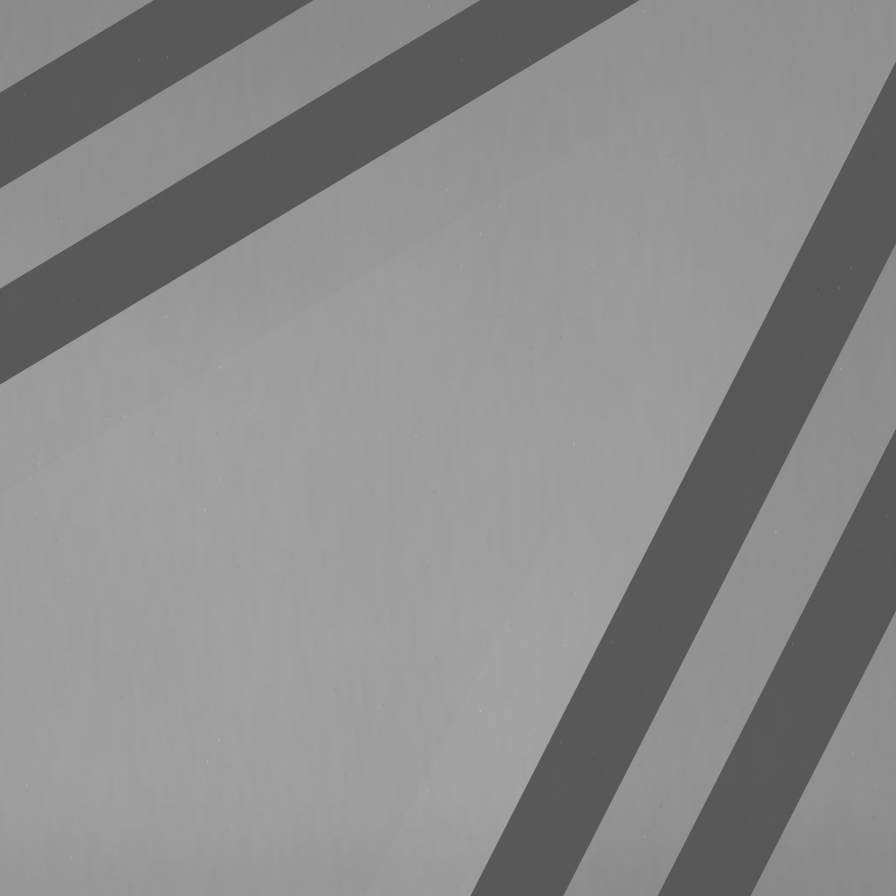
Give the GLSL for this background, as a Shadertoy shader.

```glsl
float hash(vec2 p) {
    return fract(sin(dot(p, vec2(127.1, 311.7))) * 43758.5453);
}

float noise(vec2 p) {
    vec2 i = floor(p), f = fract(p);
    f = f * f * (3.0 - 2.0 * f);
    return mix(mix(hash(i), hash(i + vec2(1, 0)), f.x),
               mix(hash(i + vec2(0, 1)), hash(i + vec2(1, 1)), f.x), f.y);
}

// Two parallel bands, repeated along a coordinate
float bandPair(float s, float center, float spacing, float halfWidth, float blur) {
    float mask = 0.0;
    for (int i = 0; i < 2; i++) {
        float d = abs(s - center - float(i) * spacing) - halfWidth;
        mask = max(mask, 1.0 - smoothstep(-blur, blur, d));
    }
    return mask;
}

// Small pale or dark flecks scattered over a jittered grid
float flecks(vec2 p, float cells, float density) {
    vec2 cell = floor(p * cells);
    vec2 center = 0.2 + 0.6 * vec2(hash(cell + 3.1), hash(cell + 8.7));
    float d = length((fract(p * cells) - center) * vec2(1.0, 0.6));
    float present = step(1.0 - density, hash(cell));
    return present * (1.0 - smoothstep(0.02, 0.08, d)) * (hash(cell + 5.3) - 0.4);
}

void mainImage(out vec4 fragColor, in vec2 fragCoord) {
    vec2 p = fragCoord / iResolution.xy;
    float blur = 0.8 / iResolution.y;

    // Slanted coordinates for the two families of bands
    float left = 1.0 - p.y + 0.601 * p.x;
    float right = p.x - 0.51 * p.y;

    // Soft light on the paper, fading toward the top and bottom edges
    float paper = 0.624 - 0.05 * smoothstep(0.45, 1.1, p.y)
                - 0.02 * smoothstep(0.5, 1.0, p.x)
                - 0.025 * (1.0 - smoothstep(0.0, 0.13, p.y));

    // Shaded sheet behind the bands
    paper -= 0.022 * (1.0 - smoothstep(-blur, blur, left - 0.376));
    paper -= 0.048 * smoothstep(-blur, blur, right - 0.577);

    // Faint folds that dissolve toward the upper right
    float fade = 1.0 - smoothstep(0.45, 0.85, p.x);
    paper -= 0.009 * fade * (1.0 - smoothstep(-blur, blur, left - 0.552));
    paper += 0.008 * smoothstep(-blur, blur, right - 0.4076)
           * (1.0 - smoothstep(0.15, 0.8, p.y));

    // Dark bands
    float ink = max(bandPair(left, 0.1569, 0.2188, 0.0535, blur),
                    bandPair(right, 0.5768, 0.2090, 0.0518, blur));
    float tone = mix(paper, 0.345, ink);

    // Mottling, vertical fibres, grain and flecks
    float texture1 = 0.014 * (noise(p * 7.0) - 0.5)
                   + 0.010 * (noise(p * vec2(130.0, 35.0)) - 0.5)
                   + 0.010 * (noise(p * 400.0) - 0.5);
    tone += texture1 * mix(1.0, 0.5, ink);
    tone += 0.12 * flecks(p, 55.0, 0.05);

    fragColor = vec4(vec3(tone), 1.0);
}
```
